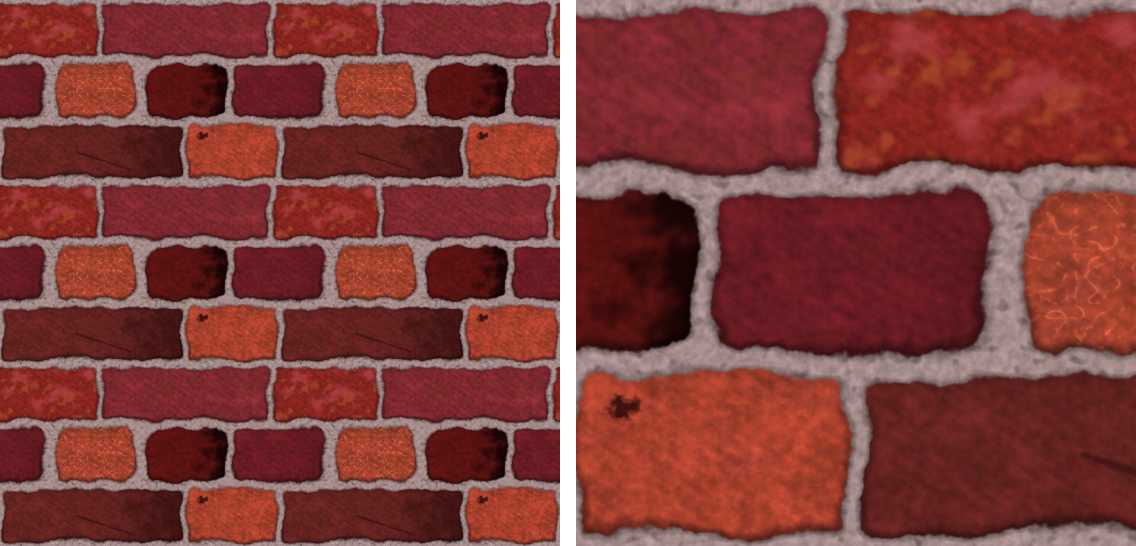
Left, the full canvas; right, a detail of the centre.
This texture is drawn by a Shadertoy shader. Its source:

```glsl
// Weathered red brick wall: three courses of seven odd bricks in rough grey-pink mortar, tiling.

const vec2 REPEATS = vec2(2.0, 3.0);       // tiles across and down the canvas
const vec2 TILE = vec2(4.608, 3.0);        // tile size, in course heights
const float HALF_HEIGHT = 0.426;           // half a brick's height
const float WOBBLE = 0.075;                // slow bend of the brick outlines
const float ROUGHNESS = 0.028;             // fine crumbling of the outlines
const float TAU = 6.2831853;

const vec3 MORTAR = vec3(0.63, 0.535, 0.53);
const vec3 SOOT = vec3(0.10, 0.015, 0.015);
const vec3 PINK = vec3(0.66, 0.25, 0.27);
const vec3 ORANGE = vec3(0.66, 0.27, 0.16);
const vec3 VEIN = vec3(0.26, 0.17, 0.09);

const vec2 CHIP = vec2(3.34, 0.76);        // dark nick in one brick
const vec4 CRACK = vec4(1.25, 0.50, 2.15, 0.20);

// Each brick: left, right, course counted from the bottom, corner radius.
const int BRICKS = 7;
const vec4 SHAPE[BRICKS] = vec4[BRICKS](
    vec4(0.06, 2.976, 0.0, 0.06), vec4(3.084, 4.548, 0.0, 0.07),
    vec4(0.90, 2.208, 1.0, 0.17), vec4(2.412, 3.732, 1.0, 0.17),
    vec4(3.852, 5.328, 1.0, 0.09), vec4(-0.096, 1.608, 2.0, 0.07),
    vec4(1.704, 4.404, 2.0, 0.06));
const vec3 TINT[BRICKS] = vec3[BRICKS](
    vec3(0.39, 0.135, 0.125), vec3(0.66, 0.25, 0.175),
    vec3(0.62, 0.25, 0.175), vec3(0.35, 0.07, 0.065),
    vec3(0.41, 0.105, 0.135), vec3(0.51, 0.135, 0.115),
    vec3(0.48, 0.15, 0.18));
// Each brick: colour blotches, bright veins, soot on the right.
const vec3 WEAR[BRICKS] = vec3[BRICKS](
    vec3(0.05, 0.0, 0.50), vec3(0.12, 0.15, 0.0),
    vec3(0.25, 0.75, 0.0), vec3(0.08, 0.0, 1.0),
    vec3(0.05, 0.0, 0.12), vec3(0.85, 0.15, 0.0),
    vec3(0.22, 0.0, 0.0));

vec2 gradientAt(vec2 cell) {
    vec3 h = fract(cell.xyx * vec3(0.1031, 0.1030, 0.0973));
    h += dot(h, h.yzx + 33.33);
    float angle = TAU * fract((h.x + h.y) * h.z);
    return vec2(cos(angle), sin(angle));
}

// Gradient noise over the unit tile, wrapping after a whole number of cells.
float noise(vec2 t, vec2 cells, float seed) {
    vec2 p = t * cells, i = floor(p), f = p - i;
    vec2 u = f * f * f * (f * (f * 6.0 - 15.0) + 10.0);
    vec4 corner;
    for (int k = 0; k < 4; k++) {
        vec2 o = vec2(k & 1, k >> 1);
        corner[k] = dot(gradientAt(mod(i + o, cells) + seed), f - o);
    }
    vec2 rows = mix(corner.xz, corner.yw, u.x);
    return 1.4 * mix(rows.x, rows.y, u.y);
}

float fbm(vec2 t, vec2 cells, float seed) {
    float sum = 0.0, gain = 0.6;
    for (int k = 0; k < 3; k++) {
        sum += gain * noise(t, cells, seed + 17.0 * float(k));
        cells *= 2.0;
        gain *= 0.55;
    }
    return sum;
}

float segmentDistance(vec2 p, vec2 a, vec2 b) {
    vec2 ab = b - a;
    return length(p - a - ab * clamp(dot(p - a, ab) / dot(ab, ab), 0.0, 1.0));
}

// Signed distance to the nearest brick, with its index and local position in -1..1.
float nearestBrick(vec2 p, out int id, out vec2 local) {
    float nearest = 1e3;
    for (int k = 0; k < BRICKS; k++) {
        vec4 s = SHAPE[k];
        vec2 halfSize = vec2(0.5 * (s.y - s.x), HALF_HEIGHT);
        vec2 center = vec2(0.5 * (s.x + s.y), s.z + 0.5);
        vec2 offset = mod(p - center + 0.5 * TILE, TILE) - 0.5 * TILE;
        vec2 q = abs(offset) - halfSize + s.w;
        float d = length(max(q, 0.0)) + min(max(q.x, q.y), 0.0) - s.w;
        if (d < nearest) { nearest = d; id = k; local = offset / halfSize; }
    }
    return nearest;
}

vec3 brickColor(int id, vec2 local, vec2 t, vec2 p, float grain) {
    vec3 wear = WEAR[id];
    float cloud = fbm(t, vec2(12.0, 8.0), 3.0);
    float blotch = fbm(t, vec2(18.0, 12.0), 41.0);
    float streak = noise(t + vec2(0.0, t.x), vec2(14.0, 54.0), 73.0);
    float vein = pow(1.0 - abs(noise(t, vec2(42.0, 36.0), 91.0)), 9.0);
    vec3 c = TINT[id] * (1.0 + 0.24 * blotch + 0.20 * grain + 0.10 * streak);
    c = mix(c, PINK, wear.x * smoothstep(0.0, 0.55, cloud));
    c = mix(c, ORANGE, wear.x * smoothstep(0.05, 0.5, -blotch));
    c += VEIN * wear.y * vein * smoothstep(-0.2, 0.4, cloud + grain);
    c = mix(c, SOOT, wear.z * smoothstep(0.1, 1.0, local.x + 0.8 * blotch));
    // Nick and hairline crack
    float nick = length((p - CHIP) * vec2(0.8, 1.2)) + 0.06 * grain;
    float crack = segmentDistance(p, CRACK.xy, CRACK.zw) + 0.02 * blotch;
    c = mix(c, SOOT, 0.75 * (1.0 - smoothstep(0.03, 0.10, nick)));
    return mix(c, SOOT, 0.40 * (1.0 - smoothstep(0.0, 0.03, crack)));
}

void mainImage(out vec4 fragColor, in vec2 fragCoord) {
    vec2 t = fract(fragCoord / iResolution.xy * REPEATS);
    vec2 p = t * TILE;
    float grain = fbm(t, vec2(72.0, 48.0), 11.0);

    // Crumbled outlines
    vec2 bend = vec2(noise(t, vec2(12.0, 8.0), 23.0), noise(t, vec2(12.0, 8.0), 57.0));
    int id;
    vec2 local;
    float d = nearestBrick(p + WOBBLE * bend, id, local);
    d += ROUGHNESS * fbm(t, vec2(45.0, 30.0), 5.0);

    // Brick face, darker at the rim and most of all below
    vec3 brick = brickColor(id, local, t, p, grain);
    brick *= 1.0 - smoothstep(-0.07, 0.0, d) * mix(0.45, 0.12, 0.5 + 0.5 * local.y);

    // Gritty mortar with pits and contact shadow
    float pits = smoothstep(0.25, 0.7, noise(t, vec2(60.0, 40.0), 83.0));
    vec3 mortar = MORTAR * (1.0 + 0.22 * grain - 0.22 * pits);
    mortar *= mix(0.72, 1.03, smoothstep(0.0, 0.045, d));

    float edge = max(REPEATS.y * TILE.y / iResolution.y, 0.012);
    fragColor = vec4(mix(brick, mortar, smoothstep(-edge, edge, d)), 1.0);
}
```
